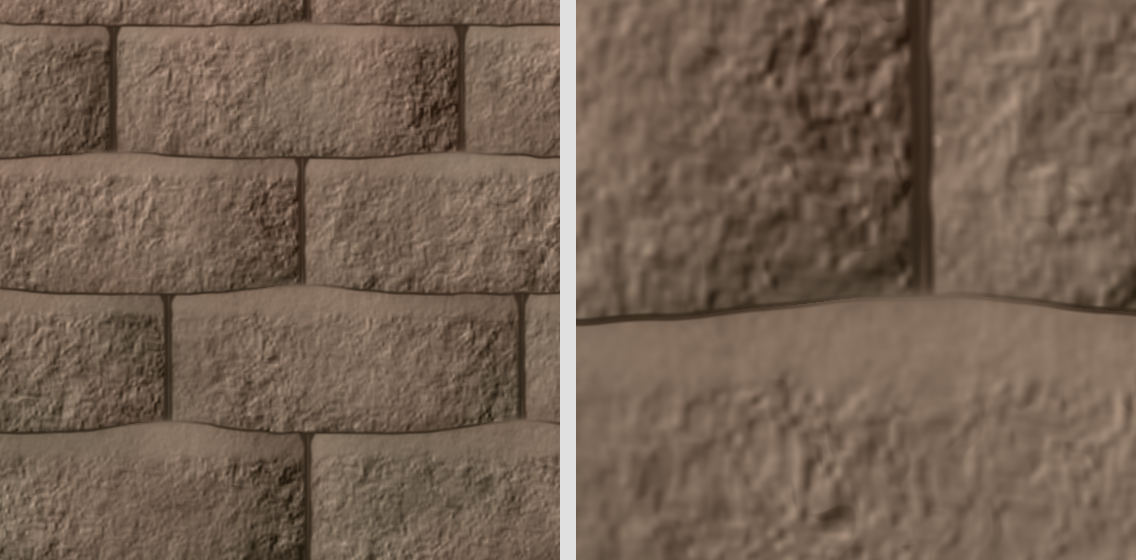
Left, the full canvas; right, a detail of the centre.
This texture is drawn by a WebGL 2 fragment shader. Its source:

```glsl
#version 300 es
precision highp float;
// Retaining wall of rough split-face concrete blocks in staggered courses.

uniform vec2 u_resolution;
out vec4 fragColor;

const vec3 SHADE_COLOR = vec3(0.27, 0.21, 0.16);
const vec3 LIGHT_COLOR = vec3(0.60, 0.51, 0.44);
const vec3 PINK_TINT = vec3(0.022, -0.002, 0.002);
const vec2 LIGHT_DIR = vec2(-0.78, 0.62);
const float JOINT_HALF_WIDTH = 0.0072;
const float SEAM_HALF_WIDTH = 0.0016;
const float LIFT_REACH = 0.21;
const float RELIEF_STEP = 0.0042;
const float RELIEF_STRENGTH = 2.3;
const float BASE_TONE = 0.645;
const int SEAM_COUNT = 4;

float hash(vec2 p) {
    vec3 q = fract(vec3(p.xyx) * 0.1031);
    q += dot(q, q.yzx + 33.33);
    return fract((q.x + q.y) * q.z);
}

float noise(vec2 p) {
    vec2 i = floor(p), f = fract(p);
    f = f * f * f * (f * (f * 6.0 - 15.0) + 10.0);
    return mix(mix(hash(i), hash(i + vec2(1, 0)), f.x),
               mix(hash(i + vec2(0, 1)), hash(i + vec2(1, 1)), f.x), f.y);
}

// Height of the broken stone face.
float stoneHeight(vec2 p) {
    p += 0.006 * vec2(noise(p * 34.0), noise(p * 34.0 + 40.0));
    p = mat2(36.0, 14.0, -12.0, 30.0) * p;
    float height = 0.0, amplitude = 0.5;
    for (int i = 0; i < 3; i++) {
        height += amplitude * noise(p);
        p = mat2(1.6, 1.2, -1.2, 1.6) * p + 7.3;
        amplitude *= 0.66;
    }
    return height;
}

// Nominal top of a course; upper courses are slightly lower in height.
float courseTop(float row) {
    return 0.227 + 0.2515 * row - 0.003 * row * row;
}

// Blocks look a little narrower toward the top.
float blockWidth(float row) {
    return 0.6365 - 0.005 * row;
}

// Position along a course in block widths, with whole numbers at joints.
float blockCoord(float x, float row) {
    float evenOffset = 0.549 - 0.0026 * row * (4.0 - row);
    float offset = mod(row, 2.0) < 0.5 ? evenOffset : 0.349 - 0.049 * row;
    return (x - offset) / blockWidth(row);
}

float jointDistance(float x, float row) {
    float f = fract(blockCoord(x, row));
    return min(f, 1.0 - f) * blockWidth(row);
}

// Seam under a course: curved block ends expose more of the ledge below.
float seamHeight(float x, float row) {
    float lift = (0.026 - 0.0055 * row) * (1.0 - smoothstep(0.0, LIFT_REACH, jointDistance(x, row)));
    return courseTop(row - 1.0) + lift + 0.003 * (noise(vec2(x * 30.0, row * 9.0)) - 0.5);
}

void main() {
    vec2 p = gl_FragCoord.xy / u_resolution;
    float aa = 1.0 / min(u_resolution.x, u_resolution.y);

    // Find the course and the nearest horizontal seam.
    float row = 0.0, seamDist = 1.0, seamRow = 1.0;
    for (int i = 1; i <= SEAM_COUNT; i++) {
        float d = p.y - seamHeight(p.x, float(i));
        row += step(0.0, d);
        if (abs(d) < abs(seamDist)) { seamDist = d; seamRow = float(i); }
    }
    float u = blockCoord(p.x, row), f = fract(u);
    float leftDist = f * blockWidth(row), rightDist = (1.0 - f) * blockWidth(row);
    float topDist = courseTop(row) - p.y;
    float bottomDist = p.y - courseTop(row - 1.0);
    vec2 stone = p + 9.0 * vec2(hash(vec2(row, floor(u))), hash(vec2(floor(u), row + 20.0)));

    // Smooth worn ledge along the top and a smoother left end.
    float bevel = 0.044 - 0.006 * row + 0.020 * (noise(stone * 26.0) - 0.5);
    float ledge = 1.0 - smoothstep(bevel - 0.014, bevel + 0.016, topDist);
    float leftEnd = 1.0 - smoothstep(0.0, 0.12, leftDist);
    float rightEnd = 1.0 - smoothstep(0.0, 0.20, rightDist);

    // Directional light on the relief, craggier toward the right end.
    float slope = stoneHeight(stone) - stoneHeight(stone + LIGHT_DIR * RELIEF_STEP);
    float rough = 0.6 + 0.6 * noise(stone * 9.0) + 0.4 * rightEnd;
    rough *= (1.0 - 0.75 * ledge) * (1.0 - 0.35 * leftEnd);
    float tone = BASE_TONE + RELIEF_STRENGTH * rough * slope;
    tone += 0.26 * (noise(stone * 7.0 + 3.0) - 0.5) + 0.18 * (noise(stone * 24.0) - 0.5) * rough;

    // Fine grain and small shadowed pits, stretched downward.
    float pit = smoothstep(0.66, 0.95, noise(stone * vec2(75.0, 52.0) + 1.5 * noise(stone * 50.0)));
    tone += 0.05 * (noise(stone * 190.0) - 0.5) - 0.20 * pit * rough;

    // Broad light: bright ledges and left ends, shaded right ends and feet.
    tone += 0.13 * ledge + 0.10 * leftEnd - 0.42 * rightEnd * (1.0 - 0.4 * ledge);
    tone += 0.24 * (p.y - 0.45) - 0.14 * (1.0 - smoothstep(0.0, 0.07, bottomDist));

    // Sparse pale chips.
    vec2 chipCell = floor(p * 28.0);
    vec2 chipPos = fract(p * 28.0) - 0.3 - 0.4 * vec2(hash(chipCell), hash(chipCell + 5.0));
    float chip = (1.0 - smoothstep(0.05, 0.15, length(chipPos))) * step(0.985, hash(chipCell + 70.0));
    tone += 0.35 * chip;

    // Vertical joint: dark edges, dusty core, rounded upper corners.
    float side = f < 0.5 ? leftDist : -rightDist;
    float corner = 1.0 - smoothstep(0.0, 0.03, topDist);
    float halfWidth = JOINT_HALF_WIDTH + 0.007 * corner * corner + 0.003 * (noise(stone * 45.0) - 0.5);
    float joint = 1.0 - smoothstep(halfWidth - 0.003 - aa, halfWidth + 0.002 + aa, abs(side));
    float core = 1.0 - smoothstep(0.0, 0.004, abs(side - 0.0015));
    tone -= 0.14 * (1.0 - smoothstep(0.0, 0.022, abs(side)));
    float jointTone = -0.20 + 0.25 * core * noise(vec2(p.x * 9.0, p.y * 30.0)) + 0.12 * corner;
    tone = mix(tone, jointTone, joint * 0.95);

    // Thin contact shadow, fading into dust where the ledge is exposed.
    float contact = smoothstep(0.0, 0.12, jointDistance(p.x, seamRow));
    float dust = exp(-abs(seamDist) / 0.005) * (1.0 - contact);
    tone = mix(tone, 0.62, dust);
    float seam = 1.0 - smoothstep(SEAM_HALF_WIDTH - aa, SEAM_HALF_WIDTH + 0.001 + 1.3 * aa, abs(seamDist));
    tone -= 0.18 * exp(-abs(seamDist) / 0.006) * contact;
    float seamBreak = 0.7 + 0.3 * noise(vec2(p.x * 25.0, seamRow * 7.0));
    tone = mix(tone, -0.15, seam * seamBreak * (0.1 + 0.85 * contact));

    vec3 color = mix(SHADE_COLOR, LIGHT_COLOR, clamp(tone, -0.35, 1.3));
    color += PINK_TINT * (noise(stone * 6.0 + 11.0) + p.y - 1.1);
    fragColor = vec4(color, 1.0);
}
```
